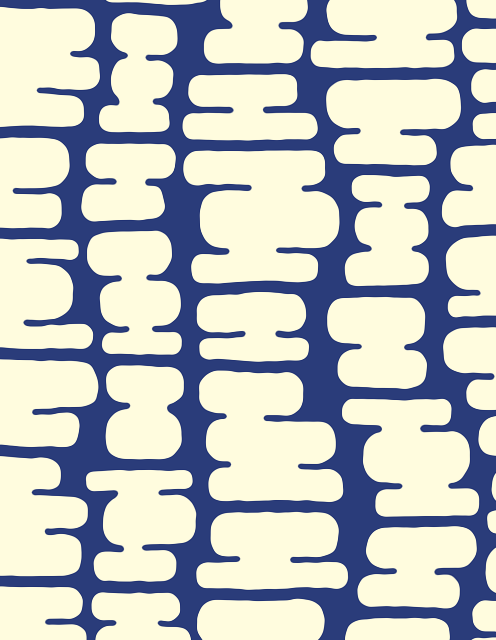
A WebGL 2 fragment shader for this pattern:

```glsl
#version 300 es
precision highp float;
// Stacks of cream lozenges joined by short necks on a blue ground.
// Wandering column edges bound the stacks; each column has its own jittered
// rows, and every lozenge is a rounded box fitted between those edges.

uniform vec2 u_resolution;
out vec4 fragColor;

// All lengths are fractions of the canvas height.
const vec3 CREAM = vec3(1.0, 0.99, 0.87);
const vec3 BLUE = vec3(0.165, 0.236, 0.48);
const vec3 DARK_BLUE = vec3(0.12, 0.19, 0.45);
const float COLUMN_WIDTH = 0.205;
const float COLUMN_JITTER = 0.3;
const float WANDER = 0.045;       // slow sway of a column edge
const float SWERVE = 0.020;       // quick sway of a column edge
const float ROW_HEIGHT = 0.069;
const float ROW_JITTER = 0.44;
const float SIDE_GAP = 0.010;
const float STACK_GAP = 0.018;    // between separate stacks
const float SLIT_GAP = 0.0095;    // between joined lozenges
const float INSET = 0.022;        // largest random shortening of an end
const float CORNER_POWER = 2.3;   // above 2 is squarer than a circle
const float NECK_BLEND = 0.007;
const float RIM_WIDTH = 0.0024;

float hash(vec2 p) {
  vec3 q = fract(p.xyx * 0.1031);
  q += dot(q, q.yzx + 33.33);
  return fract((q.x + q.y) * q.z);
}

float noise(vec2 p) {
  vec2 i = floor(p), f = fract(p);
  f *= f * (3.0 - 2.0 * f);
  return mix(mix(hash(i), hash(i + vec2(1, 0)), f.x),
             mix(hash(i + vec2(0, 1)), hash(i + vec2(1, 1)), f.x), f.y);
}

// Smooth noise along a line, from -1 to 1.
float sway(float t, float seed) {
  float i = floor(t), f = fract(t);
  f *= f * (3.0 - 2.0 * f);
  return 2.0 * mix(hash(vec2(i, seed)), hash(vec2(i + 1.0, seed)), f) - 1.0;
}

float columnEdge(float column, float y) {
  float x = (column + COLUMN_JITTER * (hash(vec2(column, 71.0)) - 0.5)) * COLUMN_WIDTH;
  return x + WANDER * sway(y * 4.5, column + 20.0) + SWERVE * sway(y * 11.0, column + 45.0);
}

float rowOffset(float column) {
  return ROW_HEIGHT * hash(vec2(column, 83.0));
}

float rowEdge(float column, float row) {
  float jitter = ROW_JITTER * (hash(vec2(row, column + 95.0)) - 0.5);
  return (row + jitter) * ROW_HEIGHT + rowOffset(column);
}

// Stacks alternate between two and three lozenges.
bool isJoined(float column, float row) {
  float place = mod(row + floor(5.0 * hash(vec2(column, 57.0))), 5.0);
  return place > 0.5 && abs(place - 2.0) > 0.5;
}

float rowGap(float column, float row) {
  return isJoined(column, row) ? SLIT_GAP : STACK_GAP;
}

// Left, bottom, right and top of one lozenge.
vec4 lozengeBounds(float column, float row) {
  float bottom = rowEdge(column, row) + 0.5 * rowGap(column, row);
  float top = rowEdge(column, row + 1.0) - 0.5 * rowGap(column, row + 1.0);
  float left = -1e3, right = 1e3;
  for (int s = 0; s < 3; s++) {
    float y = mix(bottom, top, 0.2 + 0.3 * float(s));
    left = max(left, columnEdge(column, y));
    right = min(right, columnEdge(column + 1.0, y));
  }
  vec2 inset = vec2(hash(vec2(row, column + 12.0)), hash(vec2(row, column + 34.0)));
  inset = 0.5 * SIDE_GAP + INSET * inset * inset * inset;
  return vec4(left + inset.x, bottom, right - inset.y, top);
}

float roundedBox(vec2 p, vec4 bounds, float roundness) {
  vec2 halfSize = max(0.5 * (bounds.zw - bounds.xy), vec2(0.004));
  float radius = roundness * min(halfSize.x, halfSize.y);
  vec2 q = abs(p - 0.5 * (bounds.xy + bounds.zw)) - halfSize + radius;
  vec2 corner = pow(max(q, 0.0), vec2(CORNER_POWER));
  return pow(corner.x + corner.y, 1.0 / CORNER_POWER) + min(max(q.x, q.y), 0.0) - radius;
}

float neck(vec2 p, vec4 lower, vec4 upper, vec2 seed) {
  float left = max(lower.x, upper.x), right = min(lower.z, upper.z);
  float center = mix(left, right, 0.5 + 0.22 * (hash(seed + 7.0) - 0.5));
  float halfWidth = (right - left) * mix(0.11, 0.29, hash(seed + 19.0));
  vec4 bounds = vec4(center - halfWidth, lower.w - 0.008, center + halfWidth, upper.y + 0.008);
  return roundedBox(p, bounds, 0.0);
}

float smoothUnion(float a, float b, float radius) {
  float h = max(radius - abs(a - b), 0.0) / radius;
  return min(a, b) - 0.25 * h * h * radius;
}

// Distance to the lozenges and necks of one column near p.
float columnStacks(vec2 p, float column) {
  float row = floor((p.y - rowOffset(column)) / ROW_HEIGHT) - 1.0;
  vec4 lower = lozengeBounds(column, row);
  float bodies = roundedBox(p, lower, 0.93), necks = 1.0;
  for (int j = 0; j < 2; j++) {
    row += 1.0;
    vec4 upper = lozengeBounds(column, row);
    bodies = min(bodies, roundedBox(p, upper, 0.93));
    if (isJoined(column, row)) necks = min(necks, neck(p, lower, upper, vec2(column, row)));
    lower = upper;
  }
  return smoothUnion(bodies, necks, NECK_BLEND);
}

void main() {
  vec2 p = gl_FragCoord.xy / u_resolution.y + vec2(0.09, 0.0);
  float pixel = 1.0 / u_resolution.y;

  // Hand-cut wobble of the outlines.
  vec2 wobble = 0.0060 * (vec2(noise(p * 14.0), noise(p * 14.0 + 40.0)) - 0.5);
  wobble += 0.0022 * (vec2(noise(p * 65.0), noise(p * 65.0 + 90.0)) - 0.5);

  float d = 1.0;
  float column = floor(p.x / COLUMN_WIDTH);
  for (int c = -1; c <= 1; c++) d = min(d, columnStacks(p + wobble, column + float(c)));

  // Blue ground, slightly darker along the cream edges.
  vec3 ground = mix(DARK_BLUE, BLUE, smoothstep(0.4 * RIM_WIDTH, RIM_WIDTH, d));
  fragColor = vec4(mix(CREAM, ground, smoothstep(-0.6 * pixel, 0.6 * pixel, d)), 1.0);
}
```
